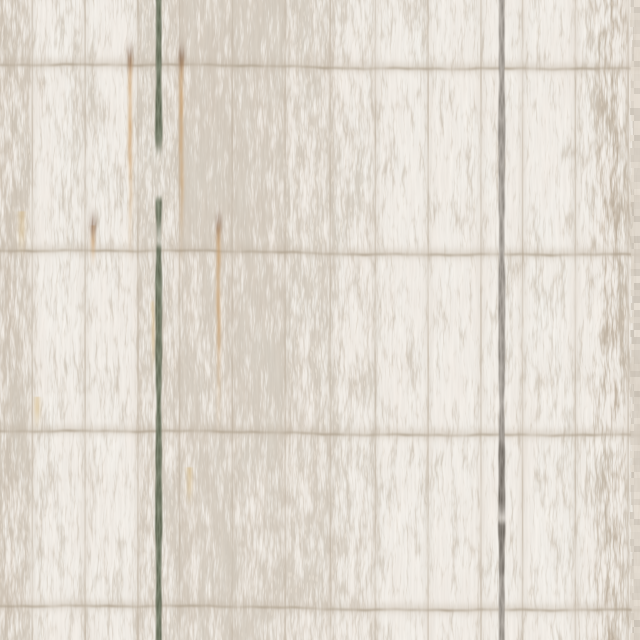
This texture is drawn by a Shadertoy shader. Its source:

```glsl
// Weathered, pale painted boards: vertical grooves mirrored around two open gaps,
// crossed by four horizontal seams. Stretched cellular noise thins the paint;
// loops place the seams and the rusty nails with their drips.

const vec3 PAINT = vec3(0.945, 0.928, 0.902);
const vec3 WOOD  = vec3(0.835, 0.800, 0.752);
const vec3 BARE  = vec3(0.755, 0.705, 0.640);
const vec3 SEAM  = vec3(0.660, 0.610, 0.535);
const vec3 RUST  = vec3(0.780, 0.590, 0.370);
const vec3 NAIL  = vec3(0.480, 0.360, 0.280);
const vec3 MOSS  = vec3(0.455, 0.480, 0.405);
const vec3 STEEL = vec3(0.640, 0.615, 0.585);
const float GAP_X = 0.248, GAP_PITCH = 0.536;

float hash(vec2 p) {
    vec3 q = fract(p.xyx * vec3(0.1031, 0.1030, 0.0973));
    q += dot(q, q.yzx + 33.33);
    return fract((q.x + q.y) * q.z);
}

// Distance to the nearest jittered cell point
float cellular(vec2 p) {
    vec2 cell = floor(p), f = p - cell;
    float nearest = 2.0;
    for (int j = -1; j <= 1; j++)
        for (int i = -1; i <= 1; i++) {
            vec2 o = vec2(i, j), c = cell + o;
            vec2 r = o + vec2(hash(c), hash(c + 57.3)) - f;
            nearest = min(nearest, dot(r, r));
        }
    return sqrt(nearest);
}

// Layered cellular noise, centred near 0.5
float wear(vec2 p) {
    float n = 0.36 * cellular(p) + 0.34 * cellular(p * 2.3 + 11.0)
            + 0.30 * cellular(p * 4.3 + 29.0);
    return (n - 0.44) * 1.7 + 0.5;
}

float waves(float t) { return 0.5 * sin(t) + 0.3 * sin(2.3 * t + 1.7) + 0.2 * sin(5.1 * t + 4.0); }
float bump(float x, float c, float w) { float d = (x - c) / w; return exp(-d * d); }
float rise(float x, float edge, float soft) { return smoothstep(edge - soft, edge + soft, x); }
float line(float d, float halfWidth, float px) {
    return 1.0 - smoothstep(halfWidth - px, halfWidth + px, abs(d));
}
float band(float y, float lo, float hi) {
    return smoothstep(lo - 0.008, lo + 0.008, y) * (1.0 - smoothstep(hi - 0.02, hi + 0.02, y));
}

// Stain running down from its top point and fading out
float drip(vec2 p, vec2 top, float len, float width) {
    float t = (top.y - p.y) / len;
    float x = p.x - top.x + 0.001 * waves(p.y * 25.0);
    float fade = smoothstep(-0.03, 0.03, t) * (1.0 - smoothstep(0.3, 1.0, t));
    return fade * bump(x, 0.0, width) * (0.8 + 0.2 * waves(p.y * 45.0 + top.x * 50.0));
}

// Share of remaining paint on each board
float paintCover(vec2 p) {
    float c = mix(0.32, 0.74, rise(p.x, 0.047, 0.004));
    c = mix(c, 0.40, rise(p.x, 0.215, 0.004));
    c = mix(c, 0.17 + 0.14 * (1.0 - p.y), rise(p.x, 0.280, 0.004));
    c = mix(c, 0.40, rise(p.x, 0.443, 0.006));
    c = mix(c, 0.60, rise(p.x, 0.525, 0.030));
    c = mix(c, 0.80, rise(p.x, 0.586, 0.006));
    c -= 0.28 * bump(p.x, 0.955, 0.035) + 0.12 * bump(p.x, 0.60, 0.02);
    return c + 0.08 * waves(p.y * 9.0 + p.x * 31.0);
}

void mainImage(out vec4 fragColor, in vec2 fragCoord) {
    vec2 p = fragCoord / iResolution.xy;
    float px = 0.7 / iResolution.y;

    // Mirrored board layout
    float gapDist = abs(mod(p.x - GAP_X + 0.5 * GAP_PITCH, GAP_PITCH) - 0.5 * GAP_PITCH);
    float slot = clamp(floor((gapDist - 0.0325) / 0.0825 + 0.5), 0.0, 2.0);
    float groove = min(abs(gapDist - 0.0325 - slot * 0.0825), 0.5 * GAP_PITCH - gapDist);

    // Thin paint over wood, with broad mottling and fine vertical grain
    vec2 q = vec2(p.x + 0.0015 * waves(p.y * 30.0), p.y);
    float flakes = wear(q * vec2(75.0, 12.0));
    float mottle = wear(q * vec2(17.0, 4.0) + 7.0);
    float thickness = paintCover(p) - 0.45 * (mottle - 0.5);
    float painted = smoothstep(-0.46, 0.46, thickness - flakes);
    float bareness = bump(p.x, 0.957, 0.03) + 0.3 * bump(p.x, 0.01, 0.03);
    vec3 col = mix(mix(WOOD, BARE, min(bareness, 1.0)), PAINT, painted);
    float grain = cellular(q * vec2(240.0, 16.0));
    col += (grain - 0.45) * 0.035;
    col += 0.02 * (mottle - 0.5) * vec3(0.4, 1.0, 1.3);

    // Small pale chips where the paint is half worn
    float chips = smoothstep(0.26, 0.10, cellular(q * vec2(150.0, 42.0)));
    col += 0.05 * chips * (1.0 - painted) * smoothstep(0.15, 0.45, paintCover(p));

    // Vertical grooves with a soft shade beside them
    float faded = 0.42 + 0.25 * waves(p.y * 14.0 + p.x * 60.0);
    col = mix(col, BARE, faded * line(groove, 0.0012, px));
    col = mix(col, BARE, 0.16 * bump(groove, 0.0, 0.007));

    // Four horizontal seams, slightly lower on the right
    float seamY = p.y + 0.006 * smoothstep(0.30, 0.62, p.x) + 0.0012 * waves(p.x * 38.0);
    for (int i = 0; i < 4; i++) {
        float k = float(i), d = seamY - (0.053 + 0.269 * k + 0.0043 * k * k);
        float strength = 0.45 + 0.25 * waves(p.x * 47.0 + k * 3.0);
        col = mix(col, SEAM, strength * bump(d, 0.0, 0.0026));
        col = mix(col, BARE, 0.30 * bump(d, 0.002, 0.009));
    }

    // Open gaps: mossy on the left, grey on the right
    float right = step(0.5, p.x);
    float wobble = 0.0012 * waves(p.y * 22.0);
    float slit = line(gapDist + wobble, 0.0046, 2.0 * px);
    float hidden = mix(max(band(p.y, 0.69, 0.77), 0.7 * band(p.y, 0.615, 0.645)),
                       0.8 * band(p.y, 0.185, 0.20), right);
    vec3 slitColor = mix(MOSS, STEEL - 0.12 * band(p.y, 0.10, 0.31), right);
    slitColor += 0.16 * (cellular(p * vec2(230.0, 38.0)) - 0.42);
    slitColor -= 0.06 * smoothstep(0.002, 0.005, gapDist);
    col = mix(col, slitColor, slit * (1.0 - hidden));

    // Rusty nails in mirrored pairs
    for (int i = 0; i < 4; i++) {
        float row = float(i / 2), side = float(i % 2) * 2.0 - 1.0;
        vec2 nail = vec2(0.2435 + side * (0.040 + 0.058 * row), 0.910 - 0.262 * row);
        float len = i == 2 ? 0.07 : 0.36;
        col = mix(col, RUST, 0.62 * drip(p, nail, len, 0.0036));
        vec2 r = (p - nail) / vec2(0.0050, 0.018);
        col = mix(col, NAIL, 0.55 * exp(-dot(r, r)) * (0.5 + grain));
    }
    // Faint ochre drips without nails
    float ochre = drip(p, vec2(0.034, 0.67), 0.08, 0.006) + drip(p, vec2(0.239, 0.53), 0.14, 0.003)
                + drip(p, vec2(0.296, 0.27), 0.07, 0.005) + drip(p, vec2(0.058, 0.38), 0.06, 0.005);
    col = mix(col, vec3(0.84, 0.72, 0.50), 0.5 * ochre);

    // Ragged blocky strip on the right edge
    float block = hash(floor(p * vec2(110.0, 95.0)));
    float ragged = 0.984 + 0.005 * hash(vec2(floor(p.y * 95.0), 3.0));
    col = mix(col, WOOD - 0.06 + 0.12 * block, 0.8 * smoothstep(-px, px, p.x - ragged));

    fragColor = vec4(clamp(col, 0.0, 1.0), 1.0);
}
```
